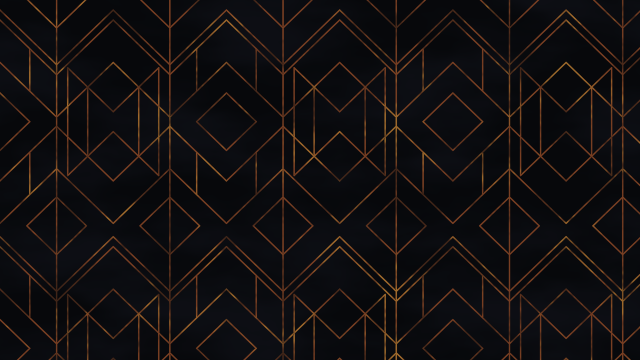
This pattern is drawn by a Shadertoy shader. Its source:

```glsl
// Layout, in canvas heights
const float COLUMN = 0.3145;       // width of one column
const float CENTRE_Y = 0.662;      // height of a motif centre

// Motif, in column widths
const float ROW = 2.002;           // vertical period
const float SLOPE = 0.965;         // steepness of every diagonal
const float HALF_LINE = 0.0066;
const float OUTER_APEX = 0.986;
const float INNER_APEX = 0.898;
const float DIAMOND_APEX = 0.523;
const float NOTCH = 0.088;         // inner tip of the M shape
const float POST = 0.402;          // outer upright of the M shape
const float SMALL = 0.263;         // half width of the small diamonds
const float JOINT_Y = -0.92;       // centre of diamonds on the column edges

// Colours
const vec3 NIGHT = vec3(0.026, 0.031, 0.042);
const vec3 SMOKE = vec3(0.050, 0.056, 0.078);
const vec3 UMBER = vec3(0.25, 0.145, 0.095);
const vec3 COPPER = vec3(0.47, 0.245, 0.135);
const vec3 GOLD = vec3(0.66, 0.45, 0.18);

vec2 gradientAt(vec2 cell) {
    float angle = 6.2832 * fract(sin(dot(cell, vec2(127.1, 311.7))) * 4375.85);
    return vec2(cos(angle), sin(angle));
}

float gradientNoise(vec2 p) {
    vec2 i = floor(p), f = p - i;
    vec2 w = f * f * f * (f * (f * 6.0 - 15.0) + 10.0);
    vec2 e = vec2(1.0, 0.0);
    float low = mix(dot(gradientAt(i), f), dot(gradientAt(i + e), f - e), w.x);
    float high = mix(dot(gradientAt(i + e.yx), f - e.yx),
                     dot(gradientAt(i + 1.0), f - 1.0), w.x);
    return mix(low, high, w.y);
}

float fbm(vec2 p) {
    float sum = 0.0, amplitude = 1.0;
    for (int i = 0; i < 4; i++) {
        sum += amplitude * gradientNoise(p);
        p = p * 2.03 + 17.3;
        amplitude *= 0.5;
    }
    return sum;
}

float segment(vec2 p, vec2 a, vec2 b) {
    vec2 d = b - a;
    return length(p - a - d * clamp(dot(p - a, d) / dot(d, d), 0.0, 1.0));
}

// Diagonal from the column axis out to a given reach
float diagonal(vec2 p, float apex, float slope, float reach) {
    return segment(p, vec2(0.0, apex), vec2(reach, apex + slope * reach));
}

float upright(vec2 p, float x, float low, float high) {
    return segment(p, vec2(x, low), vec2(x, high));
}

float smallDiamond(vec2 p) {
    return diagonal(abs(p), SMALL * SLOPE, -SLOPE, SMALL);
}

float wrapRow(float y) {
    return mod(y + 0.5 * ROW, ROW) - 0.5 * ROW;
}

// Distance to the nearest line, in column widths
float motif(vec2 q) {
    float column = floor(q.x + 0.5);
    float x = abs(q.x - column);
    float y = wrapRow(q.y);
    vec2 p = vec2(x, abs(y));

    // Lines shared by all columns
    float d = 0.5 - x;
    d = min(d, diagonal(vec2(x, y), OUTER_APEX, -SLOPE, 0.5));
    d = min(d, diagonal(p, INNER_APEX, -SLOPE, 0.5));
    d = min(d, diagonal(p, DIAMOND_APEX, -SLOPE, 0.5));
    d = min(d, smallDiamond(vec2(0.5 - x, wrapRow(q.y - JOINT_Y))));

    if (mod(column, 2.0) > 0.5) {
        // Odd columns: mirrored M shapes
        float crossing = 0.5 * (DIAMOND_APEX - NOTCH) / SLOPE;
        d = min(d, diagonal(p, NOTCH, SLOPE, POST));
        d = min(d, upright(p, POST, 0.0, NOTCH + SLOPE * POST));
        d = min(d, upright(p, crossing, 0.0, NOTCH + SLOPE * crossing));
    } else {
        // Even columns: nested diamond and short struts
        float drop = SLOPE * SMALL;
        d = min(d, smallDiamond(p));
        d = min(d, upright(p, SMALL, DIAMOND_APEX - drop, INNER_APEX - drop));
    }
    return d;
}

void mainImage(out vec4 fragColor, in vec2 fragCoord) {
    vec2 p = fragCoord / iResolution.y;
    float pixel = 1.0 / (iResolution.y * COLUMN);

    // Smoky ground
    float smoke = fbm(p * vec2(2.5, 6.0) + 4.7);
    vec3 ground = mix(NIGHT, SMOKE, smoothstep(-0.5, 0.7, smoke));

    // Worn metal: broad patches with fine grain
    float patina = fbm(p * 8.0 + 31.0) + 0.35 * gradientNoise(p * 75.0);
    float shine = fbm(p * 6.0 + 72.0) + 0.35 * gradientNoise(p * 60.0 + 9.0);
    vec3 metal = mix(UMBER, COPPER, smoothstep(-0.45, 0.25, patina));
    metal = mix(metal, GOLD, 0.85 * smoothstep(0.05, 0.6, shine));

    float d = motif((p - vec2(0.0, CENTRE_Y)) / COLUMN);
    float line = 1.0 - smoothstep(HALF_LINE - 0.6 * pixel, HALF_LINE + 0.6 * pixel, d);
    fragColor = vec4(mix(ground, metal, line), 1.0);
}
```
